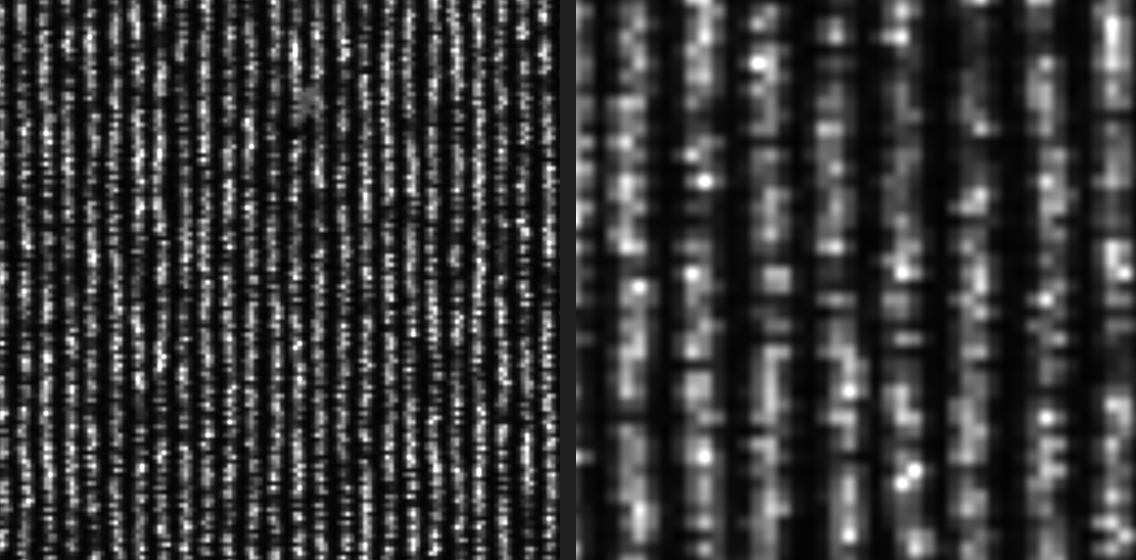
Left: the whole. Right: its middle third, enlarged.
A Shadertoy shader for this texture:

```glsl
const float CELLS = 128.0;        // grain cells across the canvas
const float STRIPES = 24.6;       // stripes across the canvas
const float STRIPE_WIDTH = 0.80;  // soft half width, in cells
const float WOBBLE = 0.55;        // slow sideways drift, in cells
const float JITTER = 0.95;        // sideways jump from row to row, in cells
const float LEAN = 0.7;           // shift of the stripe foot, in cells
const float RUN_LENGTH = 4.0;     // rows in a run of similar brightness
const float BLACK = 0.008;
const float DIM = 0.08;
const float BRIGHT = 0.98;
const vec2 SMUDGE_CENTER = vec2(0.545, 0.815);
const vec2 SMUDGE_SIZE = vec2(0.017, 0.038);
const float SMUDGE_GRAY = 0.36;

float hash(vec2 p) {
    vec3 q = fract(vec3(p.xyx) * 0.1031);
    q += dot(q, q.yzx + 33.33);
    return fract((q.x + q.y) * q.z);
}

// Smooth noise along y, independent for each seed
float noiseAlong(float y, float seed) {
    float row = floor(y);
    float t = smoothstep(0.0, 1.0, y - row);
    return mix(hash(vec2(seed, row)), hash(vec2(seed, row + 1.0)), t);
}

// Gray smear that bridges two stripes, with a dark break beneath it
float addSmudge(float gray, vec2 uv, float grain) {
    vec2 p = uv - SMUDGE_CENTER;
    p.x -= 0.3 * p.y;
    float smear = 1.0 - smoothstep(0.6, 1.1, length(p / SMUDGE_SIZE));
    vec2 below = (p + vec2(0.0, 0.055)) / SMUDGE_SIZE;
    float gap = 1.0 - smoothstep(0.3, 0.8, length(below * vec2(0.6, 2.0)));
    gray *= 1.0 - 0.9 * gap;
    return mix(gray, SMUDGE_GRAY * (0.8 + 0.4 * grain), 0.85 * smear);
}

// Gray level of one grain cell
float cellGray(vec2 cell) {
    vec2 uv = (cell + 0.5) / CELLS;
    float pitch = CELLS / STRIPES;
    float x = cell.x + 0.5 - LEAN * (1.0 - uv.y);
    float stripe = floor(x / pitch + 0.5);
    float seed = stripe + 71.0;

    // Distance to the wandering stripe center
    float center = stripe * pitch;
    center += WOBBLE * (2.0 * noiseAlong(cell.y / 14.0, seed) - 1.0);
    center += JITTER * (hash(vec2(cell.y, seed + 50.0)) - 0.5);
    float d = (x - center) / STRIPE_WIDTH;
    float profile = exp(-0.5 * d * d);

    // Long runs near the top, more broken beads toward the foot
    float grain = hash(cell + 211.0);
    float run = noiseAlong(cell.y / RUN_LENGTH, seed + 120.0);
    float bead = hash(vec2(seed + 190.0, cell.y + 7.0));
    float level = mix(run, bead, mix(0.65, 0.45, uv.y));
    level = mix(DIM, BRIGHT, smoothstep(0.05, 0.95, level));
    level *= 0.65 + 0.7 * grain;

    float gray = BLACK + 0.025 * hash(cell + 37.0) + profile * level;
    return addSmudge(gray, uv, grain);
}

void mainImage(out vec4 fragColor, in vec2 fragCoord) {
    vec2 grid = fragCoord / iResolution.xy * CELLS - 0.5;
    vec2 cell = floor(grid);
    vec2 blend = smoothstep(0.0, 1.0, grid - cell);

    // Soft blend between neighboring cells
    float lower = mix(cellGray(cell), cellGray(cell + vec2(1.0, 0.0)), blend.x);
    float upper = mix(cellGray(cell + vec2(0.0, 1.0)), cellGray(cell + 1.0), blend.x);
    float gray = clamp(mix(lower, upper, blend.y), 0.0, 1.0);
    fragColor = vec4(vec3(gray), 1.0);
}
```
